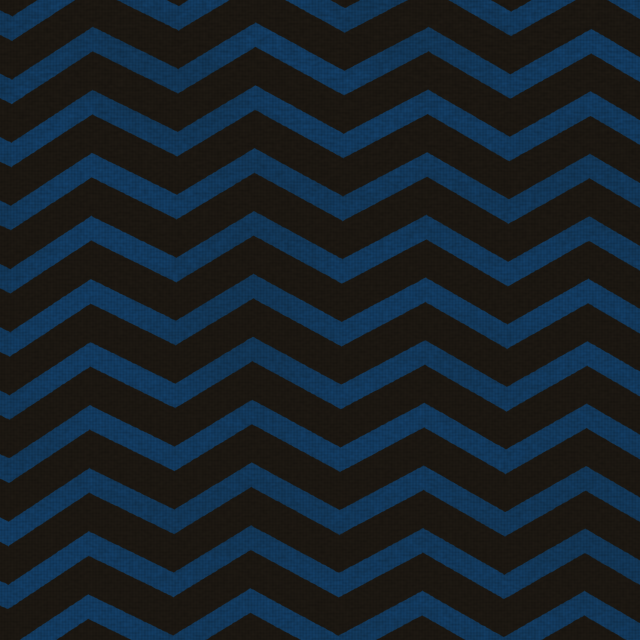
Give the GLSL for this pattern, as a Shadertoy shader.

```glsl
// Blue chevron stripes knitted into a near-black cloth. Each stripe is a zigzag
// through formula-placed corners, repeated downwards at an even pitch; slight
// stretch of the cloth, ragged edges and a fine knit grain are laid on top.

// Layout, in canvas heights
const float FIRST_CORNER = 0.0195;  // x of the first low corner
const float CORNER_STEP  = 0.1299;  // half a zigzag period
const float PEAK_SHIFT   = 0.0039;  // peaks sit left of the middle
const float PEAK_WANDER  = 0.0060;  // sideways drift between peaks
const float FIRST_ROW    = 0.0917;  // mean depth of the first stripe
const float AMPLITUDE    = 0.0361;
const float BOW          = 0.0586;  // sag of the rows towards both sides
const float CORNER_SWAY  = 0.0039;  // height drift between corners
const float ROW_PITCH    = 0.0987;
const float PITCH_TAPER  = 0.0012;  // rows close up towards the right
const float STRIPE_WIDTH = 0.0384;  // measured vertically
const vec2  SKEW         = vec2(0.0072, 0.0060);

// Cloth
const vec2  STITCHES     = vec2(210.0, 230.0);
const float STITCH_DEPTH = 0.07;
const float GRAIN_DEPTH  = 0.16;
const float EDGE_RAGGED  = 0.0009;
const vec3  GROUND       = vec3(0.105, 0.088, 0.066);
const vec3  BLUE_DEEP    = vec3(0.068, 0.205, 0.328);
const vec3  BLUE_LIGHT   = vec3(0.070, 0.224, 0.368);

const float PI = 3.14159;

vec2 hashGradient(ivec2 cell) {
    uvec2 q = uvec2(cell) * uvec2(1597334673u, 3812015801u);
    uint h = (q.x ^ q.y) * 1597334673u;
    h = (h ^ (h >> 15)) * 2246822519u;
    float angle = float(h >> 16) / 65536.0 * 2.0 * PI;
    return vec2(cos(angle), sin(angle));
}

// Gradient noise, roughly -0.7 to 0.7
float gradientNoise(vec2 p) {
    ivec2 i = ivec2(floor(p));
    vec2 f = fract(p);
    vec2 w = f * f * f * (f * (f * 6.0 - 15.0) + 10.0);
    float a = dot(hashGradient(i), f);
    float b = dot(hashGradient(i + ivec2(1, 0)), f - vec2(1, 0));
    float c = dot(hashGradient(i + ivec2(0, 1)), f - vec2(0, 1));
    float d = dot(hashGradient(i + ivec2(1, 1)), f - vec2(1, 1));
    return mix(mix(a, b, w.x), mix(c, d, w.x), w.y);
}

// Corner k of the first stripe; even k are low, odd k are peaks
vec2 zigzagCorner(float k) {
    float odd = mod(k, 2.0);
    float x = FIRST_CORNER + k * CORNER_STEP;
    x += odd * (PEAK_WANDER * sin((k - 4.0) * PI / 3.0) - PEAK_SHIFT);
    float sag = BOW * (x - 0.5) * (x - 0.5) - 0.00625;
    float sway = CORNER_SWAY * cos((k - 5.0) * PI / 3.0);
    return vec2(x, FIRST_ROW + 0.0063 + AMPLITUDE * (1.0 - 2.0 * odd) + sag + sway);
}

// Signed distance to the nearest stripe; p.y runs downwards
float chevronDistance(vec2 p) {
    p.x += p.y * (SKEW.x + SKEW.y * p.x);
    float k = floor((p.x - FIRST_CORNER) / CORNER_STEP);
    if (p.x < zigzagCorner(k).x) k -= 1.0;
    else if (p.x >= zigzagCorner(k + 1.0).x) k += 1.0;
    vec2 start = zigzagCorner(k);
    vec2 along = zigzagCorner(k + 1.0) - start;
    float slope = along.y / along.x;
    float centre = start.y + slope * (p.x - start.x);

    float pitch = ROW_PITCH - PITCH_TAPER * p.x;
    float row = (p.y - centre) / pitch;
    float offset = abs(row - floor(row + 0.5)) * pitch;
    return (offset - 0.5 * STRIPE_WIDTH) / length(vec2(1.0, slope));
}

// Brightness of the knit: stitch columns and rows plus yarn grain
float knitShade(vec2 p, float pixel) {
    vec2 visible = 1.0 - smoothstep(0.3, 0.6, pixel * STITCHES);
    vec2 wave = cos(2.0 * PI * p * STITCHES) * visible;
    float stitches = 0.6 * wave.x + 0.4 * wave.y;
    float yarn = gradientNoise(p * vec2(130.0, 230.0));
    float streaks = gradientNoise(p * vec2(45.0, 190.0) + 31.0);
    float gloss = mix(0.7, 0.3, smoothstep(0.0, 0.6, p.y));
    return 1.0 + STITCH_DEPTH * stitches + GRAIN_DEPTH * (0.8 * yarn + gloss * streaks);
}

void mainImage(out vec4 fragColor, in vec2 fragCoord) {
    float pixel = 1.0 / iResolution.y;
    vec2 p = fragCoord * pixel;
    p.y = 1.0 - p.y;

    // Stripe mask with stitch-sized raggedness
    float d = chevronDistance(p) + EDGE_RAGGED * gradientNoise(p * 180.0 + 7.0);
    float stripe = 1.0 - smoothstep(-0.8 * pixel, 0.8 * pixel, d);

    // Dye varies softly across the cloth
    float dye = smoothstep(-0.4, 0.4, gradientNoise(p * 4.0 + 3.0)
                                    + 0.4 * gradientNoise(p * 60.0));
    vec3 color = mix(GROUND, mix(BLUE_DEEP, BLUE_LIGHT, dye), stripe);
    fragColor = vec4(color * knitShade(p, pixel), 1.0);
}
```
